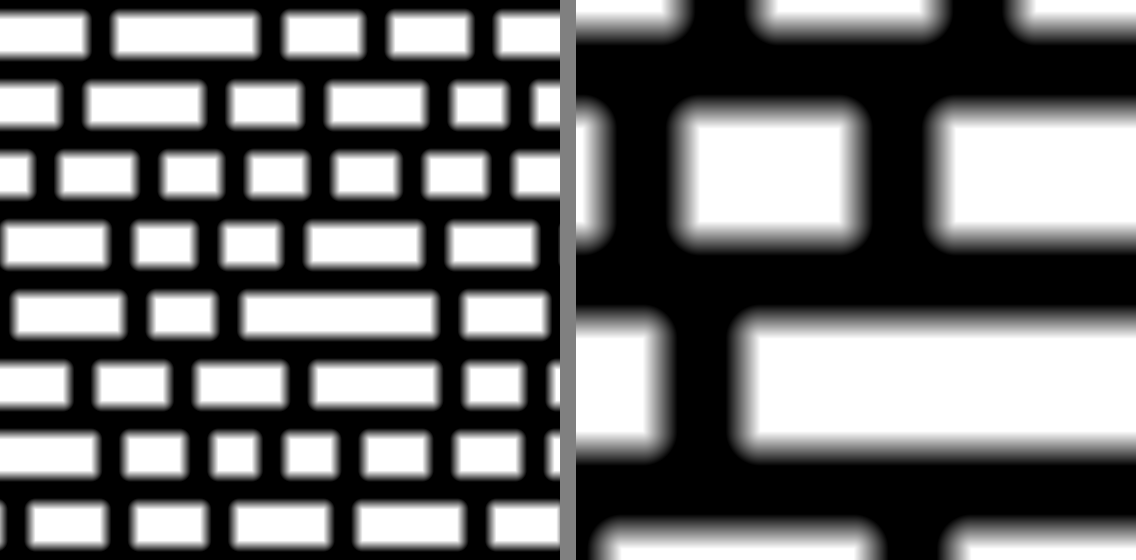
Left, the full canvas; right, a detail of the centre.
Give the GLSL for this pattern, as a WebGL 2 fragment shader.

```glsl
#version 300 es
precision highp float;
// Soft-edged white bricks of random length in eight black-jointed courses.

uniform vec2 u_resolution;
out vec4 fragColor;

const int COURSES = 8;
const int MAX_BRICKS = 6;
const float MIN_LENGTH = 0.118;   // shortest brick, joint included
const float HALF_JOINT = 0.0143;  // solid mortar on each side of a joint
const float BEVEL = 0.0208;       // width of the soft brick edge
const vec3 MORTAR = vec3(0.0);
const vec3 BRICK = vec3(1.0);

// Integer hash of a cell, from 0 to 1
float hash(int column, int row) {
    uint n = uint(column) * 1597u + uint(row) * 51749u + 977u;
    n = n * 747796405u + 2891336453u;
    n = ((n >> ((n >> 28u) + 4u)) ^ n) * 277803737u;
    n = (n >> 22u) ^ n;
    return float(n & 65535u) / 65535.0;
}

// Bricks per course, cycling through 5, 6, 5, 4
int bricksIn(int row) {
    return 6 - abs((row + 1) % 4 - 2);
}

// Random share of the spare length, never quite zero
float lengthWeight(int brick, int row) {
    return mix(0.06, 1.0, hash(brick, row));
}

// Distance from x to the closest upright joint of a course
float jointDistance(float x, int row) {
    int count = bricksIn(row);
    float total = 0.0;
    for (int i = 0; i < MAX_BRICKS; i++) {
        if (i < count) total += lengthWeight(i, row);
    }
    float spare = 1.0 - float(count) * MIN_LENGTH;

    // The first and last joints coincide, so the course wraps
    float position = fract(x - hash(31, row));
    float nearest = min(position, 1.0 - position);
    float joint = 0.0;
    for (int i = 0; i < MAX_BRICKS; i++) {
        if (i >= count) break;
        joint += MIN_LENGTH + spare * lengthWeight(i, row) / total;
        nearest = min(nearest, abs(position - joint));
    }
    return nearest;
}

// Linear falloff outside the brick's flat face, rounding its outer corners
float brickMask(vec2 inset, float margin, float bevel) {
    vec2 outside = max(margin + bevel - inset, 0.0);
    return clamp(1.0 - length(outside) / bevel, 0.0, 1.0);
}

void main() {
    vec2 uv = gl_FragCoord.xy / u_resolution;

    // Course and distance to its level joints
    float level = uv.y * float(COURSES);
    int row = int(floor(level)) % COURSES;
    float rise = fract(level);
    float levelDistance = min(rise, 1.0 - rise) / float(COURSES);

    vec2 inset = vec2(jointDistance(uv.x, row), levelDistance);
    float mask = brickMask(inset, HALF_JOINT, BEVEL);
    fragColor = vec4(mix(MORTAR, BRICK, mask), 1.0);
}
```
